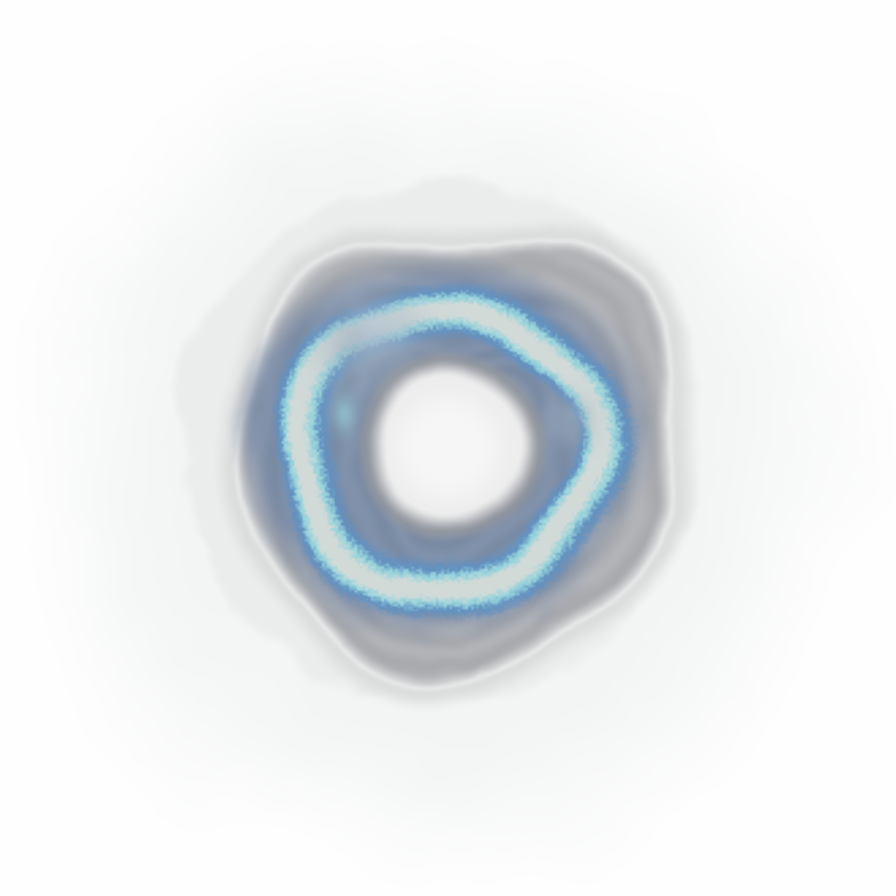
Give the GLSL for this background, as a WebGL 1 fragment shader.

```glsl
precision highp float;
// A smoky ring on white: a bright cream filament with cyan and blue fringes,
// wrapped in slate and gray mist. Each contour is a radius made of angular
// harmonics, roughened by fractal noise; layers are laid from outside inward.

uniform vec2 u_resolution;

float hash(vec2 p) {
    vec3 q = fract(vec3(p.xyx) * 0.1031);
    q += dot(q, q.yzx + 33.33);
    return fract((q.x + q.y) * q.z);
}

float noise(vec2 p) {
    vec2 i = floor(p), f = fract(p);
    f = f * f * (3.0 - 2.0 * f);
    return mix(mix(hash(i), hash(i + vec2(1.0, 0.0)), f.x),
               mix(hash(i + vec2(0.0, 1.0)), hash(i + 1.0), f.x), f.y);
}

// Fractal noise centred on zero
float fbm(vec2 p) {
    float sum = 0.0, amp = 0.5;
    for (int i = 0; i < 4; i++) {
        sum += amp * (noise(p) - 0.5);
        p = mat2(1.6, 1.2, -1.2, 1.6) * p + 7.3;
        amp *= 0.5;
    }
    return sum;
}

float bell(float x, float width) {
    return exp(-x * x / (width * width));
}

float filamentRadius(float a) {
    return 0.1615 + 0.0076 * cos(a + 2.85) + 0.005 * cos(2.0 * a)
         + 0.0057 * cos(3.0 * a - 0.62) + 0.0053 * cos(5.0 * a - 0.72);
}

float mistRadius(float a) {
    return 0.25 + 0.013 * cos(a + 0.2) + 0.0055 * cos(2.0 * a - 1.75)
         + 0.0112 * cos(3.0 * a - 1.4) + 0.0056 * cos(4.0 * a + 2.83)
         + 0.0114 * cos(5.0 * a + 2.22);
}

void main() {
    vec2 p = (gl_FragCoord.xy - 0.5 * u_resolution) / min(u_resolution.x, u_resolution.y);
    float r = length(p);
    float a = atan(p.y, p.x + 1e-5);
    float rough = fbm(p * 14.0 + 20.0);
    float soft = fbm(p * 6.0 + 40.0);
    float grain = noise(p * 330.0 + 400.0) - 0.5;

    vec3 cream = vec3(0.82, 0.855, 0.845);
    vec3 cyan = vec3(0.60, 0.83, 0.86);
    vec3 blue = vec3(0.38, 0.57, 0.76);
    vec3 slate = vec3(0.49, 0.555, 0.655);
    vec3 gray = vec3(0.68, 0.685, 0.70);

    // White backdrop with a wide, faint shade and a pale ragged halo
    vec3 col = mix(vec3(0.952, 0.957, 0.957), vec3(0.997),
                   smoothstep(0.27, 0.52, r + 0.12 * soft));
    float halo = 0.296 + 0.012 * cos(a - 2.6) + 0.045 * rough - r;
    col = mix(col, vec3(0.915, 0.92, 0.92), 0.85 * smoothstep(-0.006, 0.012, halo));

    // Gray mist with folded streaks and a light rim
    float depth = mistRadius(a) + 0.014 * rough - r;
    col = mix(col, vec3(0.855, 0.86, 0.86), smoothstep(-0.03, -0.002, depth));
    float streak = sin(depth * 170.0 + 14.0 * soft);
    col = mix(col, gray + 0.018 * streak, smoothstep(-0.001, 0.018, depth));
    col += 0.045 * bell(depth - 0.001, 0.004);

    // Slate body around the filament
    float d = r - filamentRadius(a) + 0.014 * rough;
    float body = 1.0 - smoothstep(0.025, 0.075, d + 0.06 * soft);
    col = mix(col, slate + 0.015 * streak, body);

    // Filament: cream core, cyan fringe, blue edge
    float spread = 1.0 + 0.2 * cos(a + 0.15) * step(0.0, d) - 0.2 * cos(a - 0.2) * step(d, 0.0);
    float x = abs(d) / spread + 0.006 * grain;
    vec3 glow = mix(cream, cyan, smoothstep(0.006, 0.016, x));
    glow = mix(glow, blue, smoothstep(0.014, 0.025, x));
    col = mix(col, glow, 1.0 - smoothstep(0.021, 0.037, x));

    // Lavender veils inside the upper left and right of the ring
    float veil = bell(length(p - vec2(-0.085, 0.115)), 0.05)
               + 0.8 * bell(length(p - vec2(0.135, 0.03)), 0.026);
    col = mix(col, vec3(0.60, 0.67, 0.745) + 0.3 * rough, 0.75 * min(veil, 1.0));
    col = mix(col, cyan, 0.6 * bell(length((p - vec2(-0.116, 0.038)) * vec2(1.0, 0.6)), 0.012));

    // Gray lip and the white opening
    float lip = r - 0.086 - 0.004 * cos(a - 0.5) - 0.0025 * cos(3.0 * a) + 0.008 * rough;
    col = mix(col, vec3(0.59, 0.60, 0.62), 0.9 * (1.0 - smoothstep(0.006, 0.026, lip)));
    vec3 opening = vec3(0.965 - 0.035 * smoothstep(0.03, 0.08, r));
    col = mix(opening, col, smoothstep(-0.012, 0.012, lip));

    gl_FragColor = vec4(clamp(col, 0.0, 1.0), 1.0);
}
```
